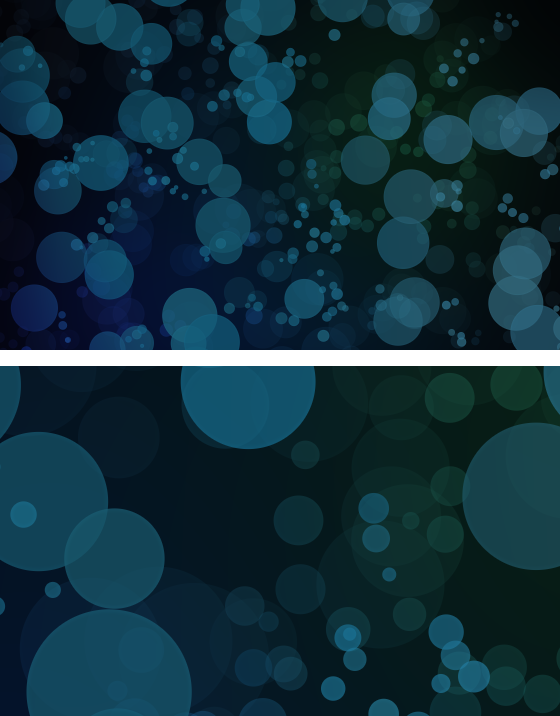
Top, the full canvas; bottom, a detail of the centre.
Write a WebGL 2 fragment shader that draws this background.

```glsl
#version 300 es
precision highp float;
// Translucent bokeh discs over a dark navy, teal and green glow.
// Discs are scattered in clusters on jittered grids, in three layers:
// faint far discs, large bright discs and tiny sparks.

uniform vec2 u_resolution;
out vec4 fragColor;

vec4 hash4(vec3 s) {
    vec4 q = fract(s.xyzx * vec4(0.1031, 0.1030, 0.0973, 0.1099));
    q += dot(q, q.wzxy + 33.33);
    return fract((q.xxyz + q.yzzw) * q.zywx);
}

float glow(vec2 p, vec2 centre, vec2 size) {
    vec2 d = (p - centre) / size;
    return exp(-dot(d, d));
}

vec3 backdrop(vec2 uv) {
    vec3 color = vec3(0.012, 0.016, 0.036);
    color += vec3(0.000, 0.042, 0.080) * glow(uv, vec2(0.36, 0.50), vec2(0.22, 0.48));
    color += vec3(0.016, 0.095, 0.034) * glow(uv, vec2(0.72, 0.62), vec2(0.26, 0.48));
    color += vec3(0.000, 0.048, 0.090) * glow(uv, vec2(0.57, 0.02), vec2(0.28, 0.30));
    color += vec3(0.010, 0.014, 0.100) * glow(uv, vec2(0.20, 0.08), vec2(0.24, 0.35));
    return color;
}

// Disc colour drifts from indigo at lower left to grey blue at right.
vec3 discTint(vec2 uv) {
    vec3 indigo = vec3(0.05, 0.11, 0.38);
    vec3 teal = vec3(0.06, 0.31, 0.41);
    vec3 greyBlue = vec3(0.14, 0.34, 0.43);
    vec3 tint = mix(indigo, teal, smoothstep(0.00, 0.33, uv.x + 0.3 * uv.y));
    return mix(tint, greyBlue, smoothstep(0.45, 0.90, uv.x));
}

// Blends clusters of discs over color; spread + radii.y must stay below cell.
vec3 scatter(vec3 color, vec2 p, vec3 tint, float cell, vec2 radii,
             int count, float spread, float share, float alpha, float seed) {
    float pixel = 1.0 / u_resolution.y;
    float aspect = u_resolution.x / u_resolution.y;
    vec2 home = floor(p / cell);
    for (int j = -1; j <= 1; j++)
    for (int i = -1; i <= 1; i++) {
        vec2 id = home + vec2(i, j);
        vec4 cluster = hash4(vec3(id, seed));
        vec2 anchor = (id + cluster.xy) * cell;
        float corner = smoothstep(0.75, 1.0, anchor.x / aspect) * smoothstep(0.55, 0.9, anchor.y);
        if (cluster.w > share * (1.0 - 0.8 * corner)) continue;
        for (int k = 0; k < count; k++) {
            vec4 h = hash4(vec3(id, seed + 7.3 * float(k + 1)));
            if (k > 0 && h.w > 0.55) continue;
            float turn = 6.2832 * h.x;
            float reach = k == 0 ? 0.0 : spread * (0.35 + 0.65 * h.y);
            vec2 centre = anchor + reach * vec2(cos(turn), sin(turn));
            float radius = mix(radii.x, radii.y, k == 0 ? sqrt(h.z) : h.z);
            float d = length(p - centre) - radius;
            float cover = clamp(0.5 - d / pixel, 0.0, 1.0);
            float rim = smoothstep(-0.005, 0.0, d);
            vec3 shade = tint * (0.86 + 0.22 * cluster.z + 0.07 * rim);
            // Light from discs underneath shines through
            shade += vec3(0.03, 0.01, -0.02) * h.y + 0.17 * color;
            color = mix(color, shade, cover * alpha * (0.8 + 0.2 * h.x));
        }
    }
    return color;
}

void main() {
    vec2 p = gl_FragCoord.xy / u_resolution.y;
    vec2 uv = gl_FragCoord.xy / u_resolution;
    vec3 base = backdrop(uv);
    vec3 tint = discTint(uv);
    vec3 color = base;

    // Far discs, barely brighter than the backdrop
    vec3 farTint = base * 1.7 + 0.09 * tint;
    color = scatter(color, p, farTint, 0.17, vec2(0.025, 0.075), 3, 0.08, 0.70, 0.30, 3.0);
    color = scatter(color, p, farTint * 1.4, 0.12, vec2(0.008, 0.025), 4, 0.07, 0.50, 0.50, 11.0);

    // Large bright discs
    color = scatter(color, p, tint, 0.19, vec2(0.038, 0.080), 2, 0.10, 0.64, 0.90, 23.0);

    // Faint overlaps and tiny sparks in front
    color = scatter(color, p, tint * 1.08, 0.16, vec2(0.020, 0.048), 2, 0.06, 0.30, 0.28, 41.0);
    color = scatter(color, p, tint * 1.12, 0.12, vec2(0.005, 0.017), 5, 0.06, 0.42, 0.85, 57.0);

    // Shade the outer left edge and the top right corner
    color *= 1.0 - 0.45 * smoothstep(0.7, 1.0, uv.x) * smoothstep(0.6, 1.0, uv.y);
    color *= 0.82 + 0.18 * smoothstep(0.0, 0.12, uv.x);
    fragColor = vec4(color, 1.0);
}
```
